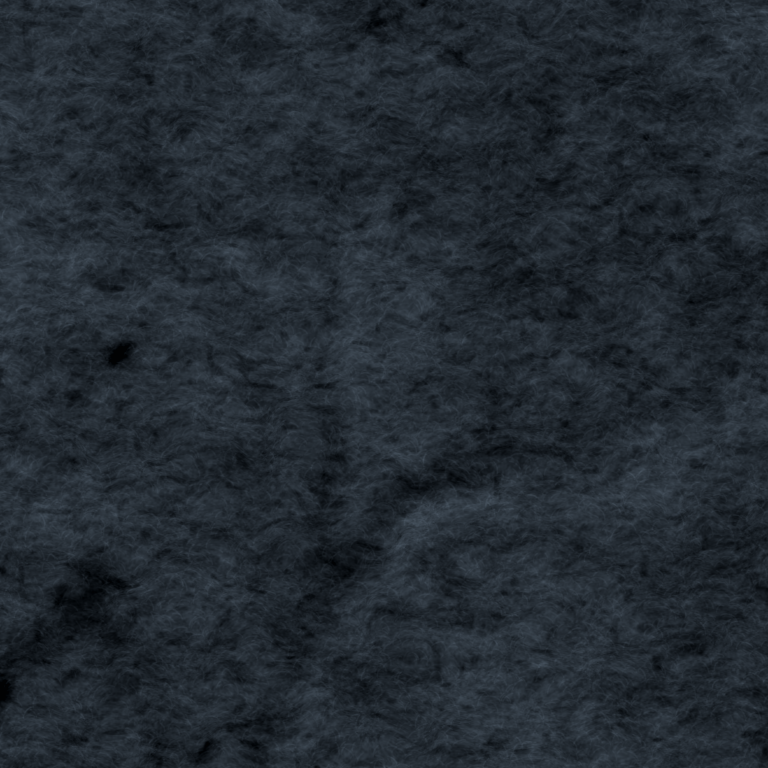
Write a Shadertoy shader that draws this texture.

```glsl
float hash(vec2 p) {
    vec3 q = fract(p.xyx * vec3(0.1031, 0.1030, 0.0973));
    q += dot(q, q.yzx + 33.33);
    return fract((q.x + q.y) * q.z);
}

float noise(vec2 p) {
    vec2 cell = floor(p), f = fract(p);
    f = f * f * (3.0 - 2.0 * f);
    float low = mix(hash(cell), hash(cell + vec2(1, 0)), f.x);
    float high = mix(hash(cell + vec2(0, 1)), hash(cell + vec2(1, 1)), f.x);
    return mix(low, high, f.y);
}

mat2 rotation(float angle) {
    float c = cos(angle), s = sin(angle);
    return mat2(c, s, -s, c);
}

// Sum of turned octaves, centred on zero
float fbm(vec2 p, int octaves, float gain) {
    float sum = 0.0, weight = 1.0;
    for (int i = 0; i < octaves; i++) {
        sum += weight * (noise(p) - 0.5);
        p = rotation(0.65) * p * 2.03 + 17.3;
        weight *= gain;
    }
    return sum;
}

// Height of the matted pile, wider than tall
float pileHeight(vec2 p) {
    return fbm(p * vec2(42.0, 66.0) + 50.0, 4, 0.8);
}

// Short thin hairs, one per cell, leaning mostly sideways
float hairs(vec2 p, float density, float seed, float pixel) {
    vec2 q = p * density + seed;
    vec2 home = floor(q);
    float light = 0.0;
    for (int y = -1; y <= 1; y++)
    for (int x = -1; x <= 1; x++) {
        vec2 cell = home + vec2(x, y);
        float pick = hash(cell + 7.7);
        vec2 centre = cell + vec2(hash(cell + 1.3), hash(cell + 4.1));
        vec2 d = rotation((hash(cell + 9.2) - 0.5) * 2.6) * (q - centre);
        d.y += 0.35 * d.x * d.x;
        float reach = 0.25 + 0.4 * pick;
        float gap = length(vec2(max(abs(d.x) - reach, 0.0), d.y)) / density;
        light = max(light, pick * (1.0 - smoothstep(0.0, 0.0007 + pixel, gap)));
    }
    return light;
}

// Fold shading: dark to the left of the direction a to b, light to the right
float crease(vec2 p, vec2 a, vec2 b, float width) {
    vec2 dir = normalize(b - a);
    float along = dot(p - a, dir) / length(b - a);
    float side = dot(p - a, vec2(dir.y, -dir.x)) / width;
    float fade = smoothstep(0.0, 0.3, along) * smoothstep(1.0, 0.7, along);
    float shadow = exp(-(side + 0.6) * (side + 0.6));
    float lit = exp(-0.5 * (side - 1.2) * (side - 1.2));
    return fade * (0.6 * lit - shadow);
}

// Soft tilted ellipse
float blot(vec2 p, vec2 centre, vec2 size, float angle) {
    vec2 d = rotation(-angle) * (p - centre) / size;
    return exp(-dot(d, d));
}

float folds(vec2 p) {
    float tone = 0.45 * crease(p, vec2(0.44, 0.18), vec2(0.435, 0.82), 0.020);
    tone += 0.65 * crease(p, vec2(0.32, -0.06), vec2(0.43, 0.25), 0.024);
    tone += 0.60 * crease(p, vec2(0.39, 0.14), vec2(0.55, 0.38), 0.024);
    tone += 0.60 * crease(p, vec2(0.45, 0.32), vec2(0.72, 0.41), 0.020);
    tone += 0.35 * crease(p, vec2(0.64, 0.39), vec2(1.05, 0.50), 0.030);
    tone += 0.95 * crease(p, vec2(0.18, 0.34), vec2(-0.10, 0.04), 0.036);
    return tone;
}

float patches(vec2 p) {
    float tone = 0.7 * fbm(p * vec2(6.0, 8.0) + 3.0, 3, 0.6);
    tone -= 0.30 * blot(p, vec2(0.30, 0.44), vec2(0.12, 0.16), 0.0);
    tone -= 0.45 * blot(p, vec2(0.14, 0.20), vec2(0.09, 0.11), 0.3);
    tone -= 0.25 * blot(p, vec2(0.40, 0.92), vec2(0.45, 0.12), 0.0);
    tone += 0.35 * blot(p, vec2(0.04, 0.68), vec2(0.07, 0.10), 0.0);
    tone += 0.30 * blot(p, vec2(0.60, 0.27), vec2(0.18, 0.10), 0.3);
    return tone;
}

// Deep hollows with a faint halo
float hollows(vec2 p) {
    float depth = 1.9 * blot(p, vec2(0.155, 0.535), vec2(0.022, 0.010), 0.75);
    depth += 0.6 * blot(p, vec2(0.145, 0.535), vec2(0.075, 0.032), 0.75);
    depth += 2.0 * blot(p, vec2(0.0, 0.09), vec2(0.015, 0.022), -0.3);
    depth += 1.5 * blot(p, vec2(0.27, 0.022), vec2(0.024, 0.013), 0.5);
    return depth;
}

void mainImage(out vec4 fragColor, in vec2 fragCoord) {
    vec2 p = fragCoord / iResolution.y;
    float pixel = 1.0 / iResolution.y;
    vec2 ripple = vec2(noise(p * 24.0), noise(p * 24.0 + 40.0)) - 0.5;
    vec2 pile = p + 0.018 * ripple;

    // Matted pile lit from above, with small dark pits
    float height = pileHeight(pile);
    float relief = height - pileHeight(pile + vec2(-0.002, 0.006));
    float pits = smoothstep(0.66, 0.92, noise(pile * vec2(62.0, 96.0) + 90.0));
    float tone = 0.55 * height + 0.28 * relief - 0.55 * pits;
    tone += 0.6 * fbm(pile * vec2(20.0, 30.0), 2, 0.7);
    tone += 0.35 * (noise(p * 330.0) - 0.5);

    // Loose hairs over the pile
    float fuzz = hairs(p, 75.0, 11.0, pixel) + hairs(p, 110.0, 63.0, pixel);
    tone += 0.36 * fuzz - 0.08;

    tone += patches(p) + folds(p + 0.02 * ripple) - hollows(p + 0.012 * ripple);

    vec3 slate = vec3(0.150, 0.181, 0.212);
    vec3 slateStep = vec3(0.080, 0.090, 0.100);
    fragColor = vec4(max(slate + slateStep * tone, vec3(0.005, 0.008, 0.012)), 1.0);
}
```
